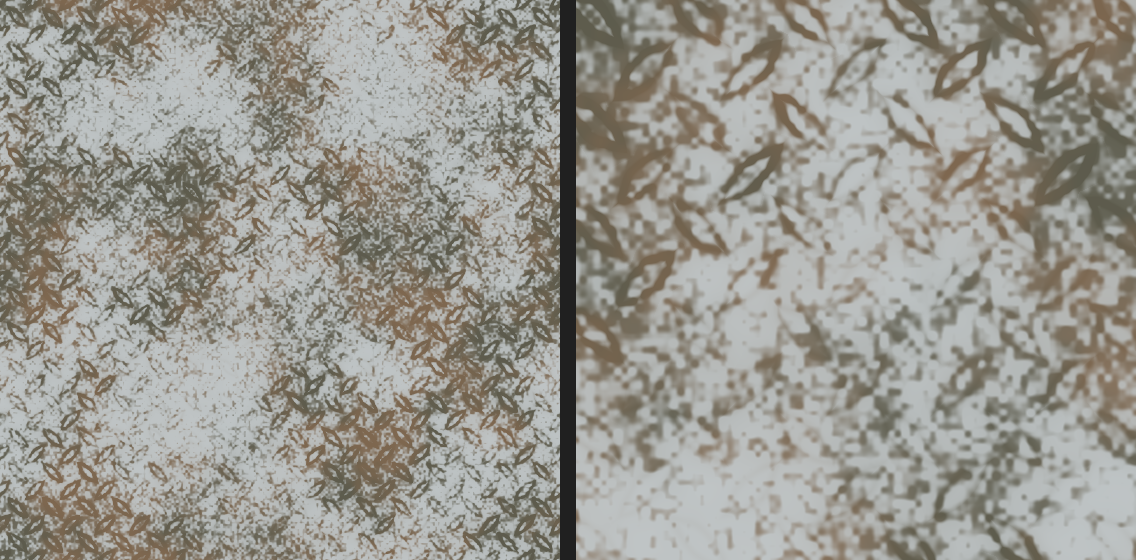
Left, the full canvas; right, a detail of the centre.
Write a Shadertoy shader that draws this texture.

```glsl
// Worn steel tread plate: pointed lozenges in two crossed directions, two per repeat.
// Grime gathers round their edges and in cloudy patches, then breaks into fine
// speckles by comparing its density with a high-frequency noise. All of it tiles.

#define REPEATS 16.0
#define HALF_LENGTH 0.345
#define HALF_WIDTH 0.110
#define LINE_WIDTH 0.060
#define HALO_FALLOFF 8.0
#define PATCH_SCALE 6.0
#define SPECKLE_SCALE 240.0
#define GRIME_BIAS 0.15
#define PATCH_GRIME 0.32
#define PLATE_COLOR vec3(0.757, 0.780, 0.787)
#define GRIME_COLOR vec3(0.330, 0.322, 0.258)
#define RUST_COLOR vec3(0.470, 0.370, 0.268)

float hash(vec2 p, float seed) {
    vec3 q = fract(vec3(p.xyx + seed * 17.3) * vec3(0.1031, 0.1030, 0.0973));
    q += dot(q, q.yzx + 33.33);
    return fract((q.x + q.y) * q.z);
}

// Value noise on the unit canvas, wrapping after "cells" lattice steps
float noise(vec2 uv, float cells, float seed) {
    vec2 p = uv * cells;
    vec2 i = floor(p);
    vec2 f = p - i;
    f = f * f * (3.0 - 2.0 * f);
    vec2 a = mod(i, cells);
    vec2 b = mod(i + 1.0, cells);
    return mix(mix(hash(a, seed), hash(vec2(b.x, a.y), seed), f.x),
               mix(hash(vec2(a.x, b.y), seed), hash(b, seed), f.x), f.y);
}

float fbm(vec2 uv, float cells, float seed) {
    float sum = 0.0;
    float total = 0.0;
    float weight = 1.0;
    for (int i = 0; i < 5; i++) {
        sum += weight * noise(uv, cells, seed + float(i));
        total += weight;
        cells *= 2.0;
        weight *= 0.6;
    }
    return sum / total;
}

// Signed distance to a pointed lozenge lying along x, bounded by two arcs
float lozenge(vec2 p) {
    float radius = (HALF_LENGTH * HALF_LENGTH + HALF_WIDTH * HALF_WIDTH)
                 / (2.0 * HALF_WIDTH);
    p = abs(p);
    return length(vec2(p.x, p.y + radius - HALF_WIDTH)) - radius;
}

// x: distance to the nearest lozenge, y: its own random strength
vec2 tread(vec2 p) {
    vec2 nearest = vec2(9.0, 0.0);
    for (int k = 0; k < 2; k++) {
        float turn = 1.0 - 2.0 * float(k);
        vec2 q = p - 0.5 * float(k);
        vec2 id = floor(q + 0.5);
        q -= id;
        vec2 along = vec2(0.7071, 0.7071 * turn);
        float d = lozenge(vec2(dot(q, along), dot(q, vec2(-along.y, along.x))));
        if (d < nearest.x) {
            nearest = vec2(d, hash(mod(id, REPEATS), 40.0 + float(k)));
        }
    }
    return nearest;
}

void mainImage(out vec4 fragColor, in vec2 fragCoord) {
    vec2 uv = fragCoord / iResolution.xy;
    float pixel = REPEATS / min(iResolution.x, iResolution.y);

    // Lozenge edges, slightly ragged, with a dirty halo around them
    vec2 ragged = vec2(noise(uv, 96.0, 50.0), noise(uv, 96.0, 51.0)) - 0.5;
    vec2 shape = tread(uv * REPEATS + 0.04 * ragged);
    float line = 1.0 - smoothstep(0.0, LINE_WIDTH + 0.5 * pixel, abs(shape.x));
    float halo = shape.x > 0.0 ? exp(-HALO_FALLOFF * shape.x)
                               : exp(14.0 * shape.x);

    // Cloudy grime, and wear that fades the relief
    float patches = smoothstep(0.28, 0.72, fbm(uv, PATCH_SCALE, 3.0));
    float wear = smoothstep(0.34, 0.62, fbm(uv, 5.0, 12.0));
    float relief = mix(0.30, 1.05, wear) * mix(0.8, 1.2, shape.y)
                 * mix(0.5, 1.0, smoothstep(0.05, 0.40, patches));
    float density = GRIME_BIAS + PATCH_GRIME * patches
                  + relief * (0.36 * halo + 0.40 * line);

    // Speckles over a soft wash
    float speckle = mix(noise(uv, SPECKLE_SCALE, 20.0),
                        noise(uv, 0.5 * SPECKLE_SCALE, 21.0), 0.35);
    float spots = smoothstep(-0.27, 0.27, density - speckle);
    float cover = clamp(0.67 * spots + 0.38 * (density - 0.08), 0.0, 0.92);

    // Grime turns from olive grey to rusty brown
    float rust = smoothstep(0.32, 0.72, fbm(uv, 9.0, 30.0));
    vec3 dirt = mix(GRIME_COLOR, RUST_COLOR, rust);
    fragColor = vec4(mix(PLATE_COLOR, dirt, cover), 1.0);
}
```
